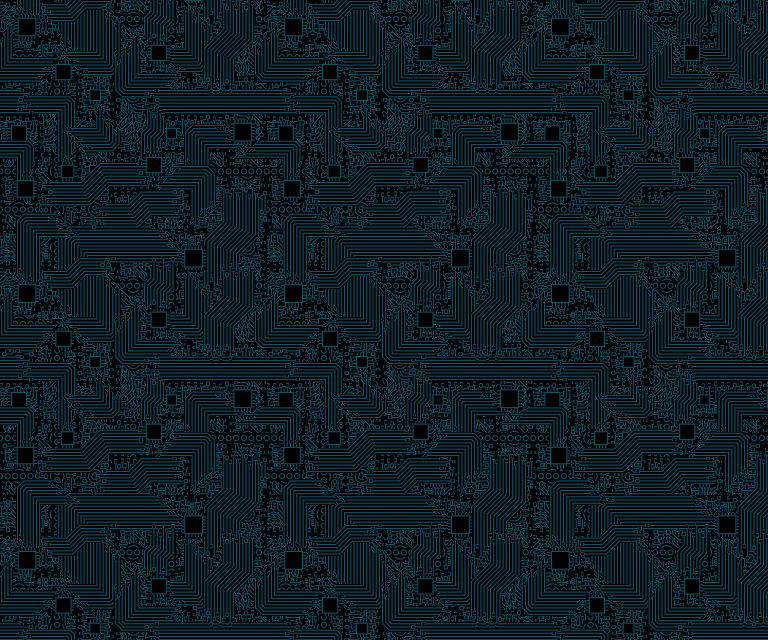
Write a Shadertoy shader that draws this pattern.

```glsl
#define TILES_DOWN 2.4
#define LANES 84.0
#define BLOCK 12.0
#define LINE_WIDTH 0.32
#define VIA_RADIUS 0.6
#define BOARD_COLOR vec3(0.008, 0.010, 0.018)
#define COPPER_COLOR vec3(0.085, 0.33, 0.41)
#define CHIP_COLOR vec3(0.003, 0.004, 0.008)

const float DIAGONAL = 0.70711;

// Corner position, then signed arm lengths along x and y
const vec4 BENDS[11] = vec4[](
    vec4(24, 77, 33, 26), vec4(9, 71, 13, 20), vec4(0, 22, 18, -12),
    vec4(21, 33, -20, 20), vec4(34, 20, -13, -18), vec4(8, 47, -16, 11),
    vec4(62, 43, 13, 14), vec4(64, 56, -14, 14), vec4(62, 19, -11, -16),
    vec4(40, 27, 16, -14), vec4(34, 44, -12, -8));
const float BEND_HALF[11] = float[](6., 4., 4., 3., 4., 3., 4., 4., 4., 4., 4.);

// Center, half length (negative runs vertically), sideways shift
const vec4 JOGS[8] = vec4[](
    vec4(70, 32, 24, 0), vec4(50, 6, -9, 2), vec4(48, 42, -9, 2),
    vec4(30, 58, 18, 6), vec4(73, 75, -17, 6), vec4(44, 66, 15, 4),
    vec4(72, 14, -15, 6), vec4(24, 2, 12, 4));
const float JOG_HALF[8] = float[](4., 4., 3., 4., 6., 4., 5., 3.);

// Center and half size
const vec3 CHIPS[8] = vec3[](
    vec3(8.5, 8.5, 2.8), vec3(20, 22.7, 2.4), vec3(50, 16.7, 2.4),
    vec3(76.5, 41.6, 2.8), vec3(48.5, 52, 2.4), vec3(8, 59.5, 2.6),
    vec3(21.3, 54, 2), vec3(61, 81.3, 2.8));

vec3 hash32(vec2 p) {
    vec3 h = fract(p.xyx * vec3(0.1031, 0.1030, 0.0973));
    h += dot(h, h.yxz + 33.33);
    return fract((h.xxy + h.yzz) * h.zyx);
}

vec2 wrapTile(vec2 p) {
    return mod(p + 0.5 * LANES, LANES) - 0.5 * LANES;
}

float ring(vec2 p, float radius) {
    return abs(length(p) - radius);
}

// Straight trace from a to b with a via at each end
float trace(vec2 p, float a, float b) {
    float line = length(vec2(p.x - clamp(p.x, a + VIA_RADIUS, b - VIA_RADIUS), p.y));
    float vias = min(ring(p - vec2(a, 0), VIA_RADIUS), ring(p - vec2(b, 0), VIA_RADIUS));
    return min(line, vias);
}

// Lane coordinate that shifts sideways along a 45 degree step
float jogField(vec2 p, float shift) {
    p.x += DIAGONAL * shift;
    return p.y - 0.5 * shift + clamp((p.x + p.y) * DIAGONAL - p.y, 0.0, shift);
}

// Parallel traces with staggered ends; replaces the distance where it covers
void layBundle(inout float d, float along, float across, float a, float b, float halfLanes, float seed) {
    if (abs(across) >= halfLanes) return;
    float lane = floor(across);
    vec3 h = hash32(vec2(lane + 50.0, seed));
    float stagger = 1.5 * mod(lane, 3.0);
    a += stagger + h.x;
    b -= stagger + h.y;
    if (along > a - 1.0 && along < b + 1.0)
        d = trace(vec2(along, fract(across) - 0.5), a, b);
}

// Square package with a row of pins on every side
void placeChip(inout float d, inout float chip, vec2 p, float halfSize) {
    vec2 q = abs(p);
    float edge = max(q.x, q.y) - halfSize;
    if (edge > 1.0) return;
    d = abs(edge);
    float side = q.x > q.y ? p.y : p.x;
    if (edge > 0.0 && abs(side) < halfSize) d = min(d, abs(fract(side) - 0.5));
    chip = max(chip, step(edge, 0.0));
}

// Short broken traces, small packages and rows of pads
float fillerBlock(vec2 p, inout float chip) {
    vec2 id = mod(floor(p / BLOCK), LANES / BLOCK);
    vec3 h = hash32(id + 3.0);
    vec2 q = mod(p, BLOCK) - 0.5 * BLOCK;
    if (h.x < 0.5) q = q.yx;
    if (h.y < 0.5) q.x = -q.x;
    float across = jogField(q, 4.0 * step(0.3, fract(h.x * 7.0)));
    float lane = floor(across);
    vec3 g = hash32(vec2(lane + 20.0, id.x + 9.0 * id.y));
    float a = -5.2 + 1.3 * mod(lane, 2.0) + g.x;
    float b = 5.2 - 1.3 * mod(lane + 1.0, 2.0) - g.y;
    float split = 4.0 * g.z - 2.0;
    vec2 local = vec2(q.x, fract(across) - 0.5);
    float d = min(trace(local, a, split - 0.9), trace(local, split + 0.9, b));
    if (h.z < 0.3) placeChip(d, chip, q, 1.5 + h.y);
    else if (h.z < 0.48 && abs(q.y) < 1.5)
        d = ring(vec2(mod(q.x, 2.4) - 1.2, q.y), 0.8);
    else if (h.z < 0.58 && length(q) < 2.9)
        d = min(ring(q, 1.1), ring(q, 2.1));
    return d;
}

void mainImage(out vec4 fragColor, in vec2 fragCoord) {
    float pixel = TILES_DOWN * LANES / iResolution.y;
    vec2 p = vec2(fragCoord.x, iResolution.y - fragCoord.y) * pixel;
    float chip = 0.0;
    float d = fillerBlock(p, chip);
    float fillerDistance = d;

    // Bundles that turn a chamfered corner
    for (int i = 0; i < 11; i++) {
        vec4 bend = BENDS[i];
        vec2 q = -wrapTile(p - bend.xy) * sign(bend.zw);
        float across = max(max(q.x, q.y), (q.x + q.y) * DIAGONAL);
        layBundle(d, q.x - q.y, across, -abs(bend.z), abs(bend.w), BEND_HALF[i], float(i));
    }

    // Bundles that step sideways
    for (int i = 0; i < 8; i++) {
        vec4 jog = JOGS[i];
        vec2 q = wrapTile(p - jog.xy);
        if (jog.z < 0.0) q = q.yx;
        float reach = abs(jog.z);
        layBundle(d, q.x, jogField(q, jog.w), -reach, reach, JOG_HALF[i], float(i) + 30.0);
    }
    if (d != fillerDistance) chip = 0.0;

    for (int i = 0; i < 8; i++)
        placeChip(d, chip, wrapTile(p - CHIPS[i].xy), CHIPS[i].z);

    // Box filtered line coverage
    float halfLine = 0.5 * LINE_WIDTH;
    float overlap = min(d + 0.5 * pixel, halfLine) - max(d - 0.5 * pixel, -halfLine);
    float copper = clamp(overlap / pixel, 0.0, 1.0);
    vec3 color = mix(mix(BOARD_COLOR, CHIP_COLOR, chip), COPPER_COLOR, copper);
    fragColor = vec4(color, 1.0);
}
```
